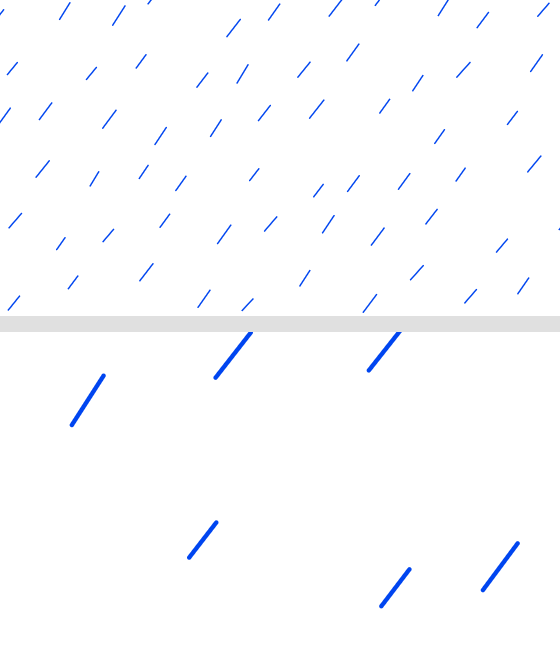
Top, the full canvas; bottom, a detail of the centre.
This pattern is drawn by a WebGL 2 fragment shader. Its source:

```glsl
#version 300 es
precision highp float;

uniform vec2 u_resolution;
out vec4 fragColor;

// Integer hash: three values in 0..1 per cell
vec3 hash3(ivec2 cell) {
    uvec3 v = uvec3(ivec3(cell, 7) + 1000);
    v = v * 1664525u + 1013904223u;
    v += v.yzx * v.zxy;
    v ^= v >> 16u;
    v += v.yzx * v.zxy;
    return vec3(v >> 8u) / 16777216.0;
}

// Distance to a segment centred at the origin
float strokeDistance(vec2 p, vec2 direction, float halfLength) {
    float along = clamp(dot(p, direction), -halfLength, halfLength);
    return length(p - direction * along);
}

// Distance to the nearest slanted stroke of a staggered, jittered grid
float rainDistance(vec2 p) {
    float cellSize = 0.175;
    float nearest = 1.0;
    int baseRow = int(floor(p.y / cellSize));
    for (int j = -1; j <= 1; j++) {
        int row = baseRow + j;
        float stagger = 0.5 * float(row & 1);
        int baseColumn = int(floor(p.x / cellSize - stagger));
        for (int i = -1; i <= 1; i++) {
            ivec2 cell = ivec2(baseColumn + i, row);
            vec3 place = hash3(cell);
            vec3 shape = hash3(cell + ivec2(311, 173));
            vec2 jitter = (place.xy - 0.5) * vec2(0.56, 0.6);
            vec2 center = (vec2(cell) + vec2(0.5 + stagger, 0.5) + jitter) * cellSize;
            float angle = 0.93 + 0.13 * (shape.x + shape.y - 1.0);
            float halfLength = mix(0.021, 0.039, 0.5 * (shape.z + place.z));
            vec2 direction = vec2(cos(angle), sin(angle));
            nearest = min(nearest, strokeDistance(p - center, direction, halfLength));
        }
    }
    return nearest;
}

void main() {
    vec2 p = gl_FragCoord.xy / u_resolution.y;
    float pixel = 1.0 / u_resolution.y;

    // Thin blue strokes with round ends on white
    float edge = rainDistance(p) - 0.0023;
    float ink = clamp(0.5 - edge / pixel, 0.0, 1.0);
    vec3 white = vec3(1.0);
    vec3 blue = vec3(0.0, 0.27, 0.94);
    fragColor = vec4(mix(white, blue, ink), 1.0);
}
```
